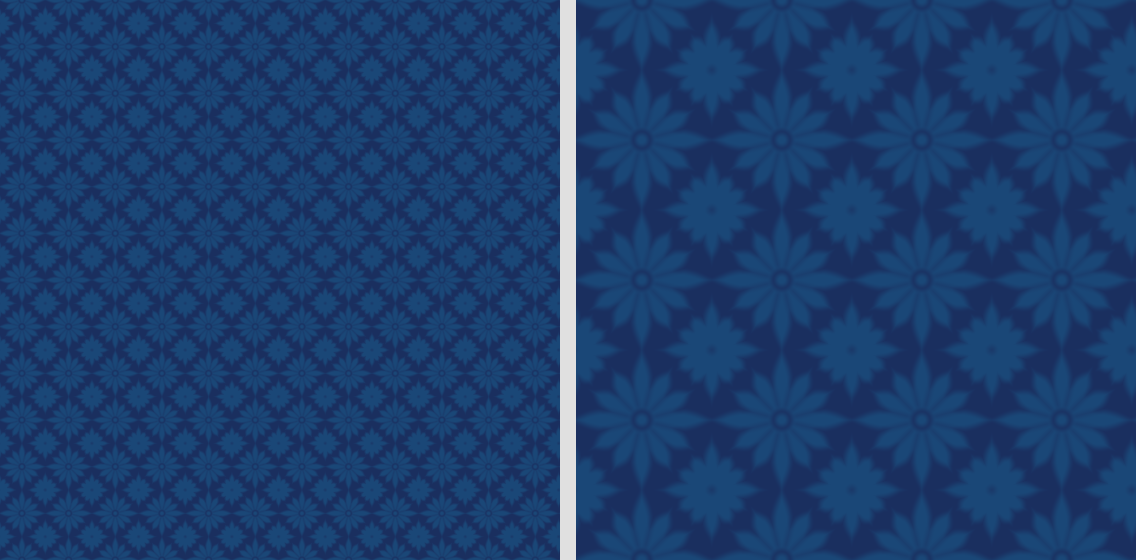
Left, the full canvas; right, a detail of the centre.
Write a WebGL 2 fragment shader that draws this pattern.

```glsl
#version 300 es
precision highp float;
// Draws a 12 by 12 lattice of large and small twelve-petalled blossoms, blue on navy.

uniform vec2 u_resolution;
out vec4 fragColor;

const float SECTOR = 0.5235988; // one twelfth of a turn

// Distance to a ring of leaf-shaped petals; axisGain lengthens the four axis petals.
float blossom(vec2 p, float tipRadius, float valleyRadius, float axisGain, float bulge) {
    float angle = atan(p.y, p.x);
    float petal = floor(angle / SECTOR + 0.5);
    float folded = abs(angle - petal * SECTOR);
    vec2 q = length(p) * vec2(cos(folded), sin(folded));
    vec2 tip = vec2(tipRadius + axisGain * cos(4.0 * petal * SECTOR), 0.0);
    vec2 valley = valleyRadius * vec2(cos(0.5 * SECTOR), sin(0.5 * SECTOR));
    vec2 side = valley - tip;
    vec2 edge = normalize(side);
    float along = clamp(dot(q - tip, side) / dot(side, side), 0.0, 1.0);
    return dot(q - tip, vec2(edge.y, -edge.x)) - bulge * sin(3.14159 * along);
}

// Distance to the narrow slits that part neighbouring petals.
float slits(vec2 p, float innerRadius, float outerRadius) {
    float angle = mod(atan(p.y, p.x), SECTOR) - 0.5 * SECTOR;
    vec2 q = length(p) * vec2(cos(angle), sin(angle));
    return length(vec2(q.x - clamp(q.x, innerRadius, outerRadius), q.y));
}

// Coverage of a shape whose distance is negative inside.
float cover(float dist, float softness) {
    return 1.0 - smoothstep(-softness, softness, dist);
}

void main() {
    vec2 grid = gl_FragCoord.xy / u_resolution * 12.0;
    float soft = max(0.034, 9.0 / min(u_resolution.x, u_resolution.y));

    // Large blossoms sit on the lattice, small ones half a cell away.
    vec2 large = fract(grid - vec2(0.47, 0.0) + 0.5) - 0.5;
    vec2 small = fract(grid - vec2(0.47, 0.0)) - 0.5;

    // Large blossom: petals, slits and a dark ring round its heart.
    float largeMask = cover(blossom(large, 0.415, 0.255, 0.06, 0.014), soft);
    largeMask *= 1.0 - 0.5 * cover(slits(large, 0.11, 0.28) - 0.012, soft);
    largeMask *= 1.0 - 0.8 * cover(abs(length(large) - 0.06) - 0.02, 0.025);

    // Small blossom: a serrated diamond with a dark dot.
    float smallMask = cover(blossom(small, 0.285, 0.2, 0.05, 0.012), soft);
    smallMask *= 1.0 - 0.6 * cover(length(small) - 0.025, soft);

    vec3 navy = vec3(0.10, 0.183, 0.373);
    vec3 blue = vec3(0.10, 0.28, 0.468);
    fragColor = vec4(mix(navy, blue, max(largeMask, smallMask)), 1.0);
}
```
